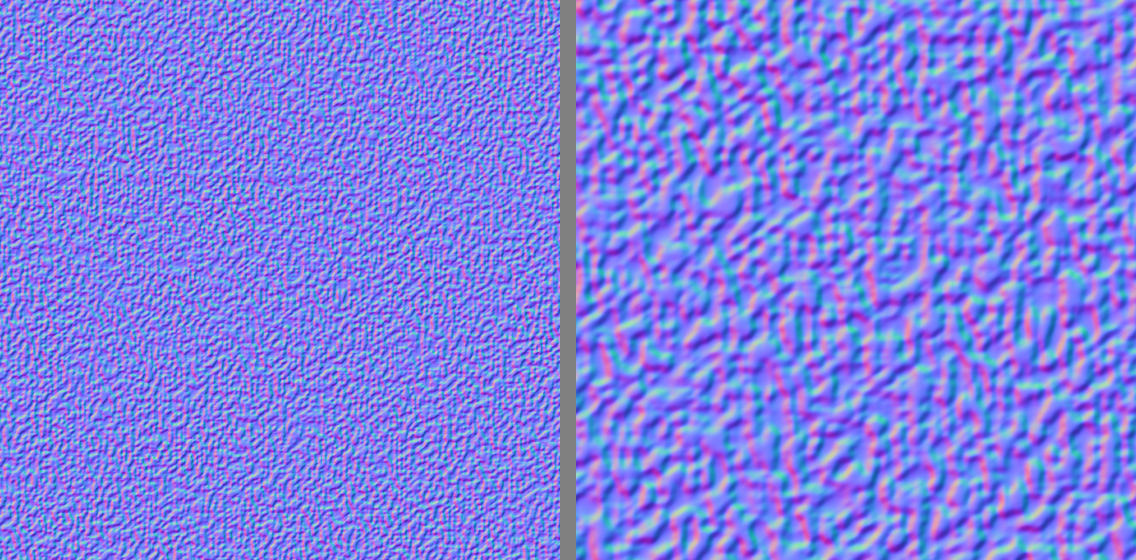
Left: the whole. Right: its middle third, enlarged.
Reproduce this texture map procedurally as a Shadertoy shader.

```glsl
#define RELIEF 1.48           // overall slope strength
#define UPRIGHT vec2(122., 56.)  // cells across and along the upright strokes
#define SLANTED vec2(44., 130.)  // cells along and across the slanted strokes
#define LEVEL vec2(58., 142.)    // cells along and across the level strokes
#define AMOUNTS vec3(.61, .40, .30) // upright, slanted, level
#define SLANT 0.64            // slanted stroke angle, radians
#define PLATEAU 0.0022        // height where ridges flatten out
#define PATCH_SCALE 30.       // size of zones where one direction leads
#define CALM_SCALE 9.         // size of calmer and rougher areas
#define SAMPLE_STEP 0.0011    // half width of the slope filter
#define BLUE_FALLOFF 1.75     // how fast blue fades on steep slopes

vec2 cellGradient(vec2 cell) {
    float angle = 6.2831853 * fract(sin(dot(cell, vec2(127.1, 311.7))) * 43758.547);
    return vec2(cos(angle), sin(angle));
}

float gradientNoise(vec2 p) {
    vec2 cell = floor(p), f = p - cell;
    vec2 u = f * f * f * (f * (f * 6. - 15.) + 10.);
    vec2 e = vec2(1, 0);
    float a = dot(cellGradient(cell), f);
    float b = dot(cellGradient(cell + e.xy), f - e.xy);
    float c = dot(cellGradient(cell + e.yx), f - e.yx);
    float d = dot(cellGradient(cell + e.xx), f - e.xx);
    return mix(mix(a, b, u.x), mix(c, d, u.x), u.y);
}

// Strokes in three directions, each scaled to an even slope
float height(vec2 p) {
    float c = cos(SLANT), s = sin(SLANT);
    vec2 turned = vec2(c * p.x + s * p.y, c * p.y - s * p.x);
    float upright = gradientNoise(p * UPRIGHT) / UPRIGHT.x;
    float slanted = gradientNoise(turned * SLANTED + 41.3) / SLANTED.y;
    float level = gradientNoise(p * LEVEL + 17.6) / LEVEL.y;

    float lead = .6 * gradientNoise(p * PATCH_SCALE + 7.4);
    float roughness = 1. + .2 * gradientNoise(p * CALM_SCALE + 3.8);
    float strokes = dot(AMOUNTS, vec3((1. - lead) * upright, (1. + lead) * slanted, level));

    // Flat tops and floors leave narrow, even edges
    float steepness = strokes / PLATEAU;
    return RELIEF * roughness * strokes * inversesqrt(1. + steepness * steepness);
}

void mainImage(out vec4 fragColor, in vec2 fragCoord) {
    vec2 p = fragCoord / iResolution.y;

    // Slope by central differences
    vec2 e = vec2(SAMPLE_STEP, 0);
    vec2 slope = vec2(height(p + e.xy) - height(p - e.xy),
                      height(p + e.yx) - height(p - e.yx)) / (2. * SAMPLE_STEP);

    // Encode the normal, with green pointing down the canvas
    vec3 normal = normalize(vec3(-slope.x, slope.y, 1.));
    normal.z = pow(normal.z, BLUE_FALLOFF);
    fragColor = vec4(.5 + .5 * normal, 1.);
}
```
